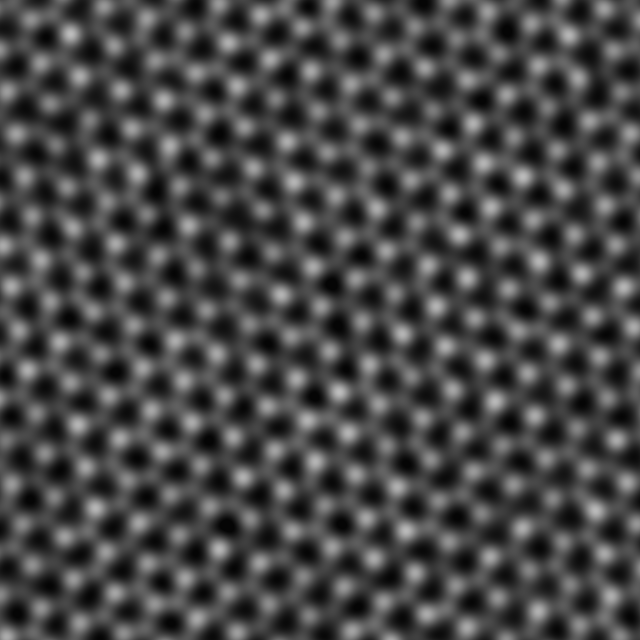
This pattern is drawn by a three.js fragment shader. Its source:

```glsl
varying vec2 vUv;

const float TAU = 6.28319;

vec2 hash2(vec2 p) {
  vec2 q = vec2(dot(p, vec2(127.1, 311.7)), dot(p, vec2(269.5, 183.3)));
  return fract(sin(q) * 43758.55) * 2.0 - 1.0;
}

float cross2(vec2 a, vec2 b) {
  return a.x * b.y - a.y * b.x;
}

// Coordinates of p along the two lattice steps
vec2 toLattice(vec2 p, vec2 stepA, vec2 stepB) {
  return vec2(cross2(p, stepB), cross2(stepA, p)) / cross2(stepA, stepB);
}

float softSpot(vec2 offset, float radius) {
  return exp(-0.5 * dot(offset, offset) / (radius * radius));
}

// One spot per cell at a fixed site, with uneven brightness and position
float spotLattice(vec2 p, vec2 stepA, vec2 stepB, vec2 site, float radius,
                  float variation, float jitter, float seed) {
  vec2 cell = floor(toLattice(p, stepA, stepB));
  float sum = 0.0;
  for (int j = -1; j <= 1; j++) {
    for (int i = -1; i <= 1; i++) {
      vec2 id = cell + vec2(float(i), float(j));
      vec2 at = id + site;
      vec2 center = at.x * stepA + at.y * stepB + jitter * hash2(id + seed);
      float gain = 1.0 + variation * hash2(id + seed + 37.0).x;
      sum += gain * softSpot(p - center, radius);
    }
  }
  return sum;
}

// Smooth uneven grain from sines in scattered directions
float layeredSines(vec2 p, float baseFrequency) {
  float sum = 0.0;
  for (int i = 0; i < 9; i++) {
    float n = float(i);
    vec2 direction = vec2(cos(n * 2.4 + 0.5), sin(n * 2.4 + 0.5));
    float bend = 1.3 * sin(dot(p, direction.yx) * 23.0 + n * 1.7);
    sum += sin(TAU * baseFrequency * (1.0 + 0.14 * n) * dot(p, direction) + bend + n * 4.1);
  }
  return sum / 9.0;
}

void main() {
  vec2 stepA = vec2(0.0642, -0.02044);
  vec2 stepB = vec2(0.0138, -0.0653);
  vec2 holeCenter = vec2(0.4505, 0.5755);
  float radius = 0.0143;
  vec2 p = vUv - holeCenter;

  // Bright and faint spots alternate around each dark hole
  float bright = spotLattice(p, stepA, stepB, vec2(2.0 / 3.0), radius, 0.17, 0.0022, 3.0);
  float faint = spotLattice(p, stepA, stepB, vec2(1.0 / 3.0), radius, 0.24, 0.0025, 71.0);

  float shade = 0.61 * bright + 0.31 * faint - 0.025;
  shade += 0.09 * layeredSines(vUv, 11.0);
  gl_FragColor = vec4(vec3(clamp(shade, 0.02, 0.85)), 1.0);
}
```
